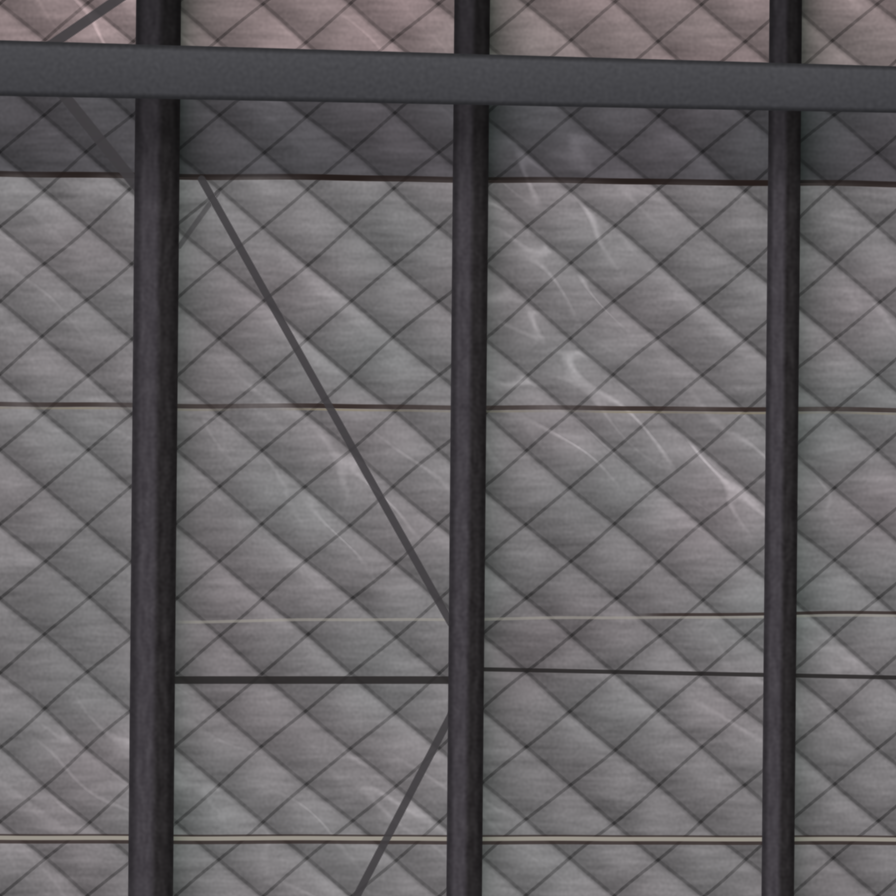
Reproduce this texture procedurally as a WebGL 1 fragment shader.

```glsl
precision highp float;
// Quilted silver foil insulation behind a dark steel frame: three leaning posts,
// a cross beam and thin brace rods. The foil is a skewed diamond grid with pillow
// shading and gradient-noise wrinkles; the steel is layered over it as soft bands.
uniform vec2 u_resolution;

vec2 hash2(vec2 p) {
  p = vec2(dot(p, vec2(127.1, 311.7)), dot(p, vec2(269.5, 183.3)));
  return fract(sin(p) * 43758.55);
}

// Gradient noise, roughly -0.7 to 0.7
float gnoise(vec2 p) {
  vec2 i = floor(p), f = fract(p);
  vec2 u = f * f * f * (f * (f * 6.0 - 15.0) + 10.0);
  vec2 e = vec2(0.0, 1.0);
  float a = dot(hash2(i) * 2.0 - 1.0, f);
  float b = dot(hash2(i + e.yx) * 2.0 - 1.0, f - e.yx);
  float c = dot(hash2(i + e) * 2.0 - 1.0, f - e);
  float d = dot(hash2(i + 1.0) * 2.0 - 1.0, f - 1.0);
  return mix(mix(a, b, u.x), mix(c, d, u.x), u.y);
}

// Soft-edged coverage of a stripe with the given half width
float stripe(float d, float halfWidth) {
  float soft = max(0.0013, 0.7 / u_resolution.y);
  return 1.0 - smoothstep(halfWidth - soft, halfWidth + soft, abs(d));
}

float rod(vec2 p, vec2 a, vec2 b, float halfWidth) {
  vec2 ab = b - a;
  float t = clamp(dot(p - a, ab) / dot(ab, ab), 0.0, 1.0);
  return stripe(length(p - a - ab * t), halfWidth);
}

vec3 quiltedFoil(vec2 p) {
  vec2 w = p + 0.006 * vec2(gnoise(p * 8.0), gnoise(p * 8.0 + 31.0));
  vec2 q = vec2(w.x / 0.098 - w.y / 0.083, w.x / 0.098 + w.y / 0.083);
  vec2 f = fract(q), cell = floor(q);

  // Each pillow brightens toward its upper right seam
  float ridge = smoothstep(0.0, 0.88, f.y) * (1.0 - smoothstep(0.9, 1.0, f.y));
  float puff = sin(3.1416 * f.x) * sin(3.1416 * f.y);
  float v = 0.395 + 0.095 * ridge + 0.035 * puff;
  v += 0.05 * (hash2(cell).x - 0.5) * puff;

  // Broad sheen, horizontal wrinkles, sharp creases and grain
  float sheen = gnoise(p * vec2(4.0, 5.0) + 7.0);
  v += 0.07 * sheen + 0.06 * gnoise(w * vec2(14.0, 85.0));
  v += 0.05 * gnoise(w * vec2(38.0, 190.0)) + 0.035 * gnoise(p * 230.0);
  float crease = 1.0 - smoothstep(0.0, 0.09, abs(gnoise(q * vec2(0.6, 2.0) + 3.0)));
  v += 0.14 * crease * ridge * smoothstep(-0.05, 0.4, sheen);
  v += 0.17 * smoothstep(0.6, 0.86, f.y) * ridge * max(0.0, gnoise(p * 7.0 + 50.0));

  // Stitch lines: crisp rising ones, fainter falling ones
  vec2 seam = 0.5 - abs(f - 0.5);
  v -= 0.11 * (1.0 - smoothstep(0.008, 0.045, seam.x));
  v -= 0.055 * (1.0 - smoothstep(0.01, 0.05, seam.y));
  float tint = gnoise(p * vec2(6.0, 8.0) + 90.0);
  return v * (vec3(1.015, 0.99, 1.005) + tint * vec3(0.04, -0.015, 0.0));
}

void main() {
  vec2 p = gl_FragCoord.xy / u_resolution;
  float sag = 0.003 * gnoise(vec2(p.x * 7.0, 2.0));
  vec3 brown = vec3(0.19, 0.15, 0.14), pale = vec3(0.64, 0.62, 0.58);
  vec3 col = quiltedFoil(p);

  // Warm sheet above the beam, shaded strip below it
  float lapY = 0.806 - 0.012 * p.x + sag;
  float beamY = 0.924 - 0.024 * p.x;
  col *= mix(vec3(1.0), vec3(0.65, 0.65, 0.67), smoothstep(lapY - 0.002, lapY + 0.002, p.y));
  col = mix(col, quiltedFoil(p) * vec3(1.08, 0.99, 0.98), step(beamY, p.y));

  // Sheet joints, fading in and out along their length
  float wear = smoothstep(-0.3, 0.25, gnoise(vec2(p.x * 9.0, 14.0)));
  float jointY = 0.549 - 0.007 * p.x + sag;
  col = mix(col, brown * 0.75, stripe(p.y - lapY, 0.0032) * (0.55 + 0.45 * wear));
  col = mix(col, brown, stripe(p.y - jointY, 0.0025) * (0.4 + 0.5 * wear));
  col = mix(col, vec3(0.56, 0.52, 0.43), stripe(p.y - jointY + 0.004, 0.0012) * wear * 0.7);
  float tapeY = 0.305 + 0.008 * p.x + sag;
  float inBays = smoothstep(0.18, 0.22, p.x);
  col = mix(col, pale, stripe(p.y - tapeY, 0.0016) * 0.55 * inBays);
  col = mix(col, brown, stripe(p.y - tapeY - 0.003, 0.0016) * smoothstep(0.7, 0.75, p.x) * 0.8);
  float stripY = 0.065 - 0.002 * p.x + sag * 0.5;
  col = mix(col, brown, stripe(p.y - stripY + 0.001, 0.0052) * 0.75);
  col = mix(col, pale, stripe(p.y - stripY, 0.0024) * 0.9);

  // Horizontal rail and diagonal braces
  float railWidth = mix(0.0042, 0.0022, smoothstep(0.5, 0.54, p.x));
  float railY = 0.241 + 0.012 * smoothstep(0.5, 0.54, p.x) - 0.02 * max(0.0, p.x - 0.54);
  col = mix(col, vec3(0.15, 0.14, 0.14), stripe(p.y - railY, railWidth) * 0.85 * step(0.17, p.x));
  float brace = rod(p, vec2(0.225, 0.8), vec2(0.503, 0.305), 0.0042);
  brace = max(brace, rod(p, vec2(0.505, 0.205), vec2(0.393, -0.01), 0.0042));
  brace = max(brace, rod(p, vec2(0.05, 0.92), vec2(0.155, 0.79), 0.0062));
  brace = max(brace, rod(p, vec2(0.05, 0.945), vec2(0.145, 1.01), 0.0055));
  brace = max(brace, rod(p, vec2(0.2, 0.725), vec2(0.243, 0.785), 0.0028) * 0.6);
  col = mix(col, vec3(0.25, 0.24, 0.25), brace * 0.88);

  // Posts, narrowing to the right, with a shadow on the foil beside each
  float i = floor((p.x - 0.168) / 0.35 + 0.5);
  float postHalf = 0.0172 + 0.0078 * exp(-1.1 * i);
  float d = p.x - (0.168 + 0.35 * i + 0.009 * p.y);
  float shade = exp(-max(0.0, d - postHalf) * 55.0) * step(0.0, d);
  col *= 1.0 - vec3(0.42, 0.36, 0.39) * shade * mix(0.65, 1.1, step(lapY, p.y));
  float face = smoothstep(-0.1, 0.3, d / postHalf);
  vec3 post = mix(vec3(0.265, 0.25, 0.27), vec3(0.165, 0.155, 0.16), face);
  post += 0.05 * gnoise(p * vec2(160.0, 45.0)) + 0.03 * gnoise(p * 210.0);
  post *= mix(1.0, 0.72, smoothstep(0.55, 0.9, abs(d) / postHalf));
  post *= 1.0 - 0.3 * smoothstep(0.75, 0.87, p.y);
  col = mix(col, post, stripe(d, postHalf));

  // Cross beam in front of everything
  float b = (p.y - beamY) / (0.031 - 0.005 * p.x);
  vec3 beam = vec3(0.275, 0.275, 0.29) + 0.025 * b + 0.03 * gnoise(p * 190.0);
  beam *= 1.0 - 0.35 * smoothstep(0.75, 0.98, abs(b));
  col = mix(col, beam, stripe(p.y - beamY, 0.031 - 0.005 * p.x));
  gl_FragColor = vec4(clamp(col, 0.0, 1.0), 1.0);
}
```
